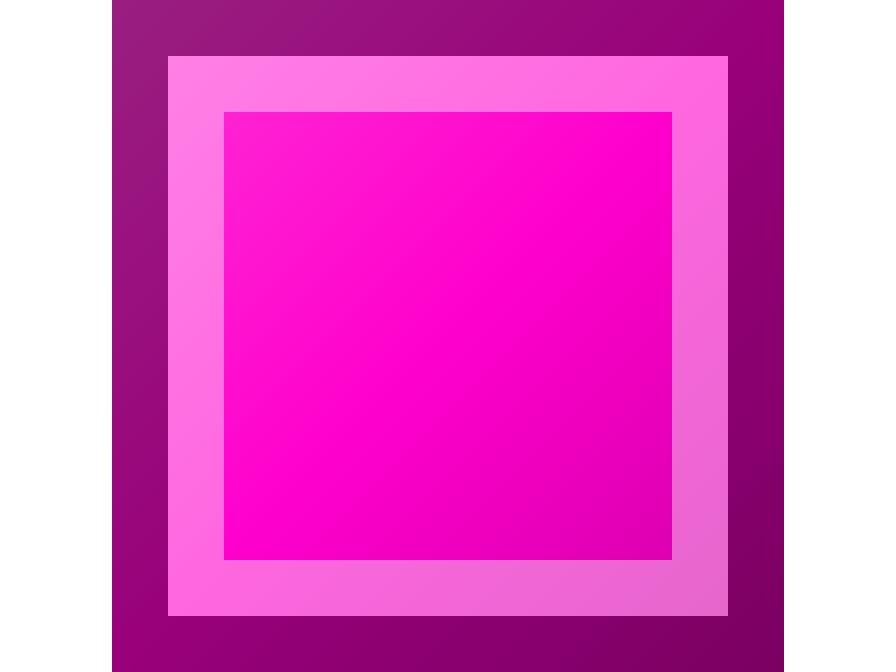
Write a WebGL 2 fragment shader that draws this background.

```glsl
#version 300 es
precision highp float;

uniform vec2 u_resolution;
out vec4 fragColor;

// Antialiased coverage of a centred square
float squareMask(vec2 p, float halfSize) {
    float dist = max(abs(p.x), abs(p.y)) - halfSize;
    return clamp(0.5 - dist * u_resolution.y, 0.0, 1.0);
}

void main() {
    vec2 p = (gl_FragCoord.xy - 0.5 * u_resolution) / u_resolution.y;

    // Diagonal sheen: lit at upper left, shaded at lower right
    float diagonal = clamp(p.x - p.y, -1.0, 1.0);
    vec3 magenta = vec3(1.0, 0.0, 0.8);
    vec3 sheen = mix(magenta, vec3(step(diagonal, 0.0)), 0.2 * abs(diagonal));

    // Nested squares: dark border, pale frame, vivid centre
    vec3 white = vec3(1.0);
    vec3 color = mix(white, sheen * 0.6, squareMask(p, 0.5));
    color = mix(color, mix(sheen, white, 0.4), squareMask(p, 5.0 / 12.0));
    color = mix(color, sheen, squareMask(p, 1.0 / 3.0));

    fragColor = vec4(color, 1.0);
}
```
